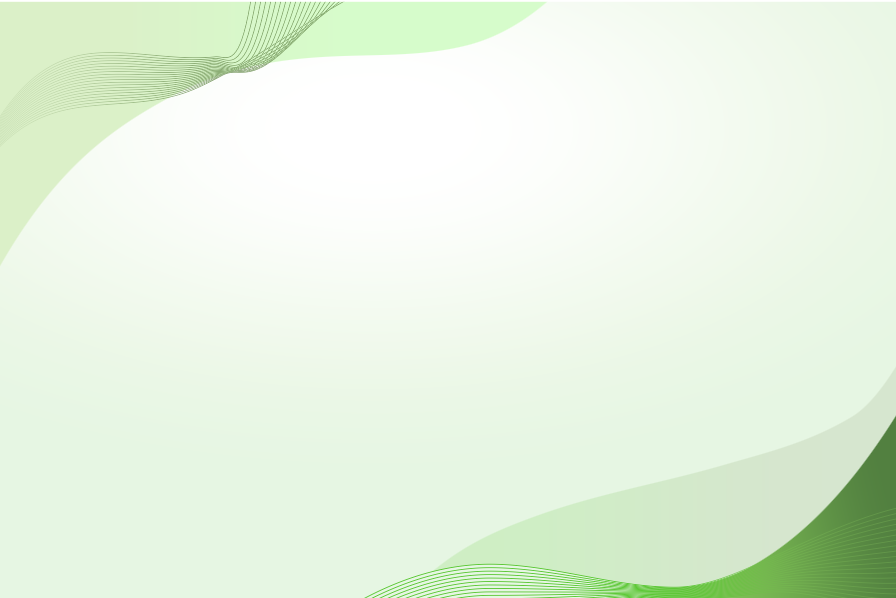
Write a Shadertoy shader that draws this background.

```glsl
// Pale green backdrop with soft waves and fine line nets in two opposite corners.

// Smooth cubic between two knots, each holding x, y and slope.
float span(float x, vec3 a, vec3 b) {
    float w = b.x - a.x;
    float t = clamp((x - a.x) / w, 0.0, 1.0);
    return mix(a.y, b.y, t * t * (3.0 - 2.0 * t))
         + w * t * (1.0 - t) * (a.z * (1.0 - t) - b.z * t);
}

// Height of a curve through five knots.
float wave(float x, vec3 a, vec3 b, vec3 c, vec3 d, vec3 e) {
    if (x < b.x) return span(x, a, b);
    if (x < c.x) return span(x, b, c);
    if (x < d.x) return span(x, c, d);
    return span(x, d, e);
}

// One strand of the upper net; t runs from the lowest to the highest strand.
float upperStrand(float x, float t) {
    return wave(x,
        vec3(0.0, mix(0.755, 0.805, t), mix(1.0, 1.5, t)),
        vec3(0.176, mix(0.825, 0.912, t), mix(0.08, 0.02, t)),
        vec3(mix(0.33, 0.36, t), mix(0.853, 0.905, t), mix(0.45, 0.1, t)),
        vec3(mix(0.58, 0.42, t), 1.0, mix(0.55, 6.0, t)),
        vec3(mix(0.60, 0.425, t), 1.02, 1.0));
}

// One strand of the lower net; t runs from the highest to the lowest strand.
float lowerStrand(float x, float t) {
    return wave(x,
        vec3(0.60, -0.006 - 0.12 * t, 0.55),
        vec3(0.82, 0.0565 - 0.11 * t, 0.0),
        vec3(1.13, 0.018 - 0.02 * t, 0.0),
        vec3(1.27, 0.058 - 0.05 * t, 0.45 - 0.3 * t),
        vec3(1.50, 0.15 - 0.17 * t, 0.25 - 0.3 * t));
}

// Smoothed coverage of the side where d is positive.
float cover(float d) {
    return clamp(0.5 + d / max(fwidth(d), 1e-5), 0.0, 1.0);
}

// Smoothed coverage of a thin line along d = 0, with an even width.
float stroke(float d, float halfWidth) {
    float pixels = abs(d) / max(length(vec2(dFdx(d), dFdy(d))), 1e-5);
    return clamp(0.5 + halfWidth * iResolution.y - pixels, 0.0, 1.0);
}

void mainImage(out vec4 fragColor, in vec2 fragCoord) {
    vec2 p = fragCoord / iResolution.xy * vec2(1.5, 1.0);

    // Oval glow on pale green
    float glow = length((p - vec2(0.625, 0.785)) / vec2(0.98, 0.5));
    vec3 color = mix(vec3(1.0), vec3(0.93, 0.972, 0.91), smoothstep(0.1, 0.95, glow));
    color = mix(color, vec3(0.902, 0.965, 0.89), smoothstep(0.7, 1.2, glow));

    // Upper left wave
    float upperEdge = wave(p.x,
        vec3(0.0, 0.555, 1.75), vec3(0.293, 0.842, 0.53), vec3(0.566, 0.906, 0.04),
        vec3(0.781, 0.924, 0.25), vec3(0.925, 1.005, 0.9));
    vec3 upperGreen = mix(vec3(0.86, 0.94, 0.785), vec3(0.84, 0.99, 0.795),
                          smoothstep(0.1, 0.65, p.x));
    color = mix(color, upperGreen, cover(p.y - upperEdge));

    // Lower right pale wave, resting on the dark one
    float darkEdge = p.x < 1.13 ? lowerStrand(p.x, 0.0)
        : p.x < 1.27 ? span(p.x, vec3(1.13, 0.018, 0.0), vec3(1.27, 0.06, 0.6))
        : span(p.x, vec3(1.27, 0.06, 0.6), vec3(1.5, 0.305, 1.6));
    float paleEdge = wave(p.x,
        vec3(0.66, -0.02, 1.2), vec3(0.9, 0.138, 0.36), vec3(1.21, 0.222, 0.29),
        vec3(1.426, 0.303, 0.6), vec3(1.5, 0.387, 1.6));
    vec3 paleGreen = mix(vec3(0.81, 0.935, 0.77), vec3(0.84, 0.90, 0.81),
                         smoothstep(0.8, 1.4, p.x));
    float belowDark = cover(darkEdge - p.y);
    color = mix(color, paleGreen, cover(paleEdge - p.y) * (1.0 - belowDark));

    // Dark corner, fading out to the left
    vec3 darkGreen = mix(vec3(0.49, 0.75, 0.33), vec3(0.32, 0.50, 0.25),
                         smoothstep(1.2, 1.55, p.x + 0.25 * p.y));
    color = mix(color, darkGreen, belowDark * smoothstep(1.0, 1.25, p.x));

    // Line nets
    float upperNet = 0.0, lowerNet = 0.0;
    for (int i = 0; i < 20; i++) {
        float t = float(i) / 19.0;
        upperNet = max(upperNet, stroke(p.y - upperStrand(p.x, t), 0.0005));
        lowerNet = max(lowerNet, stroke(p.y - lowerStrand(p.x, t), 0.0007));
    }
    color = mix(color, vec3(0.42, 0.56, 0.32),
                upperNet * mix(0.15, 0.9, smoothstep(0.0, 0.38, p.x)));
    float right = smoothstep(1.1, 1.4, p.x);
    color = mix(color, mix(vec3(0.32, 0.77, 0.16), vec3(0.50, 0.74, 0.35), right),
                lowerNet * mix(1.0, 0.35, right));

    // Thin white rim along the top
    color = mix(color, vec3(1.0), cover(p.y - 0.997));

    fragColor = vec4(color, 1.0);
}
```
